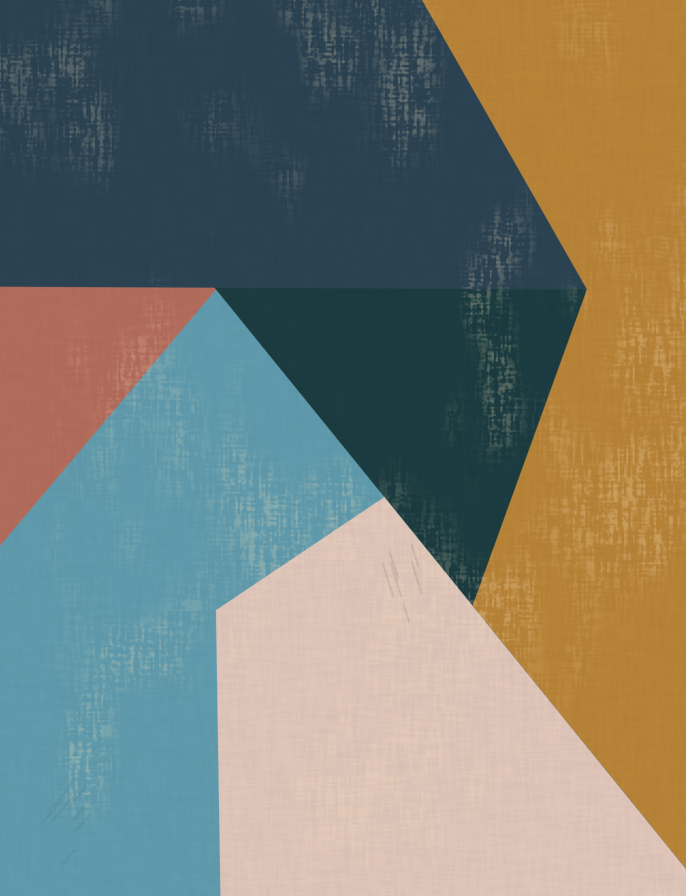
Give the GLSL for this background, as a WebGL 2 fragment shader.

```glsl
#version 300 es
precision highp float;
// Flat angular colour planes with worn, woven print texture.

uniform vec2 u_resolution;
out vec4 fragColor;

// Palette
const vec3 NAVY  = vec3(0.168, 0.259, 0.320);
const vec3 TEAL  = vec3(0.105, 0.232, 0.250);
const vec3 BLUE  = vec3(0.370, 0.600, 0.670);
const vec3 BLUSH = vec3(0.865, 0.765, 0.720);
const vec3 OCHRE = vec3(0.712, 0.508, 0.215);
const vec3 CORAL = vec3(0.690, 0.418, 0.355);
const vec3 CHALK = vec3(0.900, 0.820, 0.670);

// Corners, in units of canvas height
const float ASPECT = 0.7656;
const vec2 HORIZON_LEFT = vec2(0.0, 0.680);
const vec2 APEX         = vec2(0.241, 0.677);
const vec2 EAST         = vec2(0.655, 0.677);
const vec2 TOP          = vec2(0.471, 1.0);
const vec2 FOOT         = vec2(0.527, 0.323);
const vec2 SLOPE_END    = vec2(0.7656, 0.030);
const vec2 CORAL_LOW    = vec2(0.0, 0.391);
const vec2 BLUSH_PEAK   = vec2(0.427, 0.444);
const vec2 BLUSH_CORNER = vec2(0.241, 0.319);
const vec2 BLUSH_BASE   = vec2(0.246, 0.0);

// Texture
const float WEAR_AMOUNT = 0.30;
const float WEAVE_AMOUNT = 0.025;
const float SCRATCH_AMOUNT = 0.13;
const int SCRATCH_COUNT = 7;

float hash(vec2 p) {
  return fract(sin(dot(p, vec2(127.1, 311.7))) * 43758.5453);
}

float noise(vec2 p) {
  vec2 i = floor(p), f = fract(p);
  f = f * f * (3.0 - 2.0 * f);
  return mix(mix(hash(i), hash(i + vec2(1, 0)), f.x),
             mix(hash(i + vec2(0, 1)), hash(i + vec2(1, 1)), f.x), f.y);
}

// Signed distance to the line a-b, positive on its left
float side(vec2 p, vec2 a, vec2 b) {
  vec2 d = normalize(b - a), q = p - a;
  return d.x * q.y - d.y * q.x;
}

float segment(vec2 p, vec2 a, vec2 b) {
  vec2 q = p - a, d = b - a;
  return length(q - d * clamp(dot(q, d) / dot(d, d), 0.0, 1.0));
}

// Scattered short strokes around a centre
float scratches(vec2 p, vec2 centre, vec2 stroke) {
  float ink = 0.0;
  for (int i = 0; i < SCRATCH_COUNT; i++) {
    float k = float(i);
    vec2 jitter = vec2(hash(vec2(k, 3.0)), hash(vec2(k, 8.0))) - 0.5;
    vec2 start = centre + jitter * vec2(0.05, 0.08);
    float d = segment(p, start, start + stroke * (0.6 + 0.6 * hash(vec2(k, 5.0))));
    ink = max(ink, 1.0 - smoothstep(0.0, 0.0022, d));
  }
  return ink;
}

void main() {
  vec2 p = gl_FragCoord.xy / u_resolution * vec2(ASPECT, 1.0);
  float soft = 0.8 / u_resolution.y;

  // Distances to the plane boundaries
  float aboveSlope = side(p, APEX, SLOPE_END);
  float coral = side(p, CORAL_LOW, APEX);
  float navy = side(p, HORIZON_LEFT, EAST);
  float ochre = min(aboveSlope, max(side(p, TOP, EAST), -side(p, FOOT, EAST)));
  float blush = min(-aboveSlope, min(-side(p, BLUSH_CORNER, BLUSH_PEAK),
                                     side(p, BLUSH_BASE, BLUSH_CORNER) * -1.0));

  // Planes, back to front
  vec3 color = BLUE;
  color = mix(color, CORAL, smoothstep(-soft, soft, coral));
  color = mix(color, TEAL, smoothstep(-soft, soft, aboveSlope));
  color = mix(color, NAVY, smoothstep(-soft, soft, navy));
  color = mix(color, OCHRE, smoothstep(-soft, soft, ochre));
  color = mix(color, BLUSH, smoothstep(-soft, soft, blush));

  // Woven threads and chalky worn patches
  float warp = noise(p * vec2(420.0, 55.0));
  float weft = noise(p * vec2(60.0, 420.0) + 31.0);
  float fleck = noise(p * 380.0 + 9.0);
  float patches = 0.65 * noise(p * vec2(11.0, 7.0) + 4.0)
                + 0.35 * noise(p * vec2(34.0, 15.0) + 17.0);
  float threads = 0.45 * warp + 0.25 * weft + 0.30 * fleck;
  float wear = smoothstep(0.50, 0.85, patches) * smoothstep(0.42, 0.75, threads);
  color = mix(color, CHALK, WEAR_AMOUNT * wear);
  color *= 1.0 + WEAVE_AMOUNT * (warp + weft - 1.0);

  // Faint dark scratches
  float ink = max(scratches(p, vec2(0.450, 0.360), vec2(0.010, -0.032)),
                  scratches(p, vec2(0.070, 0.070), vec2(0.022, 0.026)) * 0.6);
  color *= 1.0 - SCRATCH_AMOUNT * ink * (0.4 + 0.6 * fleck);

  fragColor = vec4(color, 1.0);
}
```
